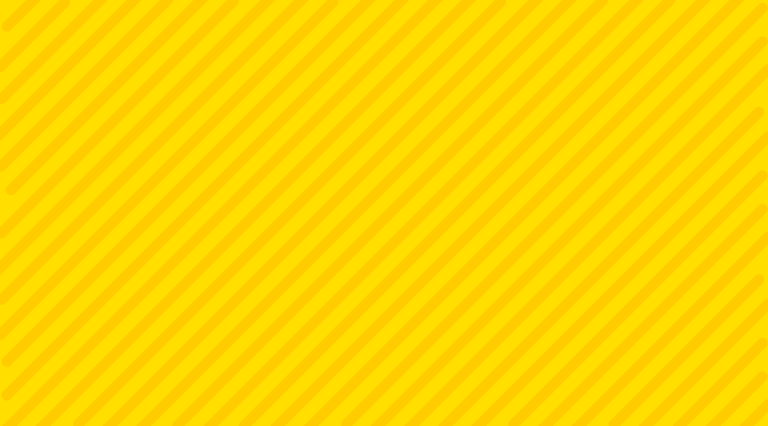
This pattern is drawn by a Shadertoy shader. Its source:

```glsl
// Diagonal round-capped amber stripes on yellow, with uneven ends along the borders.

// Lengths are fractions of the canvas width.
const vec3 GROUND_COLOR = vec3(1.0, 0.87, 0.0);
const vec3 STRIPE_COLOR = vec3(1.0, 0.80, 0.0);
const float STRIPE_SPACING = 0.04362;   // horizontal distance between stripes
const float STRIPE_RADIUS = 0.0068;     // half the stripe thickness
const float SQRT2 = 1.41421356;

// Inset of a stripe's lower end from the left border.
float leftInset(float index) {
    float k = index - 6.0;
    return 0.0026 + 0.0065 * cos(1.2566 * k) + 0.0052 * cos(2.2 * k);
}

// Inset of a stripe's upper end from the right border.
float rightInset(float index) {
    return 0.0052 + 0.0065 * cos(2.5133 * (index - 28.5));
}

// Inset from the top and bottom borders; mostly negative, so ends overshoot.
float verticalInset(float index) {
    return -0.0065 + 0.0091 * cos(2.4 * (index - 2.0));
}

// Distance to the nearest stripe's 45 degree capsule.
float stripeDistance(vec2 p, float height) {
    float diagonal = p.x + height - p.y;
    float index = round(diagonal / STRIPE_SPACING);
    float center = index * STRIPE_SPACING;
    float across = diagonal - center;

    // Closest point on the center line, measured by its x coordinate.
    float along = p.x - 0.5 * across;
    float trim = verticalInset(index);
    float start = max(leftInset(index), center - height + trim);
    float end = min(1.0 - rightInset(index), center - trim);
    float beyond = max(max(start - along, along - end), 0.0);

    return length(vec2(across / SQRT2, beyond * SQRT2)) - STRIPE_RADIUS;
}

void mainImage(out vec4 fragColor, in vec2 fragCoord) {
    vec2 p = fragCoord / iResolution.x;
    float height = iResolution.y / iResolution.x;
    float pixel = 1.0 / iResolution.x;

    float distanceToStripe = stripeDistance(p, height);
    float coverage = 1.0 - smoothstep(-0.7 * pixel, 0.7 * pixel, distanceToStripe);
    fragColor = vec4(mix(GROUND_COLOR, STRIPE_COLOR, coverage), 1.0);
}
```
